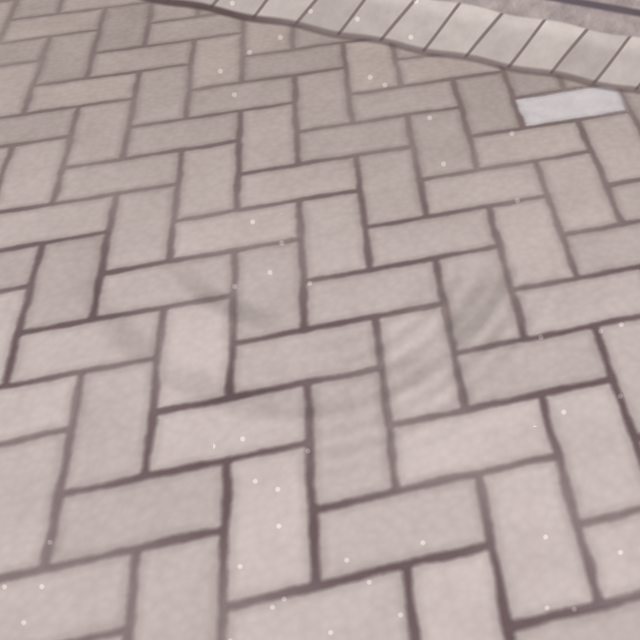
Write a three.js fragment shader that draws this texture.

```glsl
varying vec2 vUv;

float hash(vec2 p) {
  return fract(sin(dot(p, vec2(127.1, 311.7))) * 4375.85);
}

// Distance to the nearest scattered point
float cellular(vec2 p) {
  vec2 cell = floor(p);
  float nearest = 2.0;
  for (int y = -1; y <= 1; y++) {
    for (int x = -1; x <= 1; x++) {
      vec2 c = cell + vec2(float(x), float(y));
      vec2 point = c + vec2(hash(c), hash(c + 37.0));
      nearest = min(nearest, length(p - point));
    }
  }
  return nearest;
}

float layeredSines(vec2 p) {
  float sum = 0.0;
  float amp = 0.5;
  for (int i = 0; i < 5; i++) {
    sum += amp * sin(p.x + 1.7 * sin(p.y)) * sin(p.y + 1.3 * sin(p.x * 0.8));
    p = mat2(1.5, 1.1, -1.1, 1.5) * p + 2.3;
    amp *= 0.6;
  }
  return sum;
}

// Perspective: canvas point to ground units, one unit per brick width
vec2 toGround(vec2 p) {
  vec2 across = vec2(0.119, -0.015) - p * 0.0125;
  vec2 down = vec2(-0.0229, 0.0511) + p * 0.0551;
  vec2 rest = p - vec2(0.3633, 0.5365);
  float det = across.x * down.y - down.x * across.y;
  return vec2(rest.x * down.y - down.x * rest.y,
              across.x * rest.y - rest.x * across.y) / det;
}

float boxDistance(vec2 p, vec2 halfSize, float radius) {
  vec2 q = abs(p) - halfSize + radius;
  return length(max(q, 0.0)) + min(max(q.x, q.y), 0.0) - radius;
}

vec3 herringbone(vec2 p) {
  vec2 ground = toGround(p);
  ground += 0.025 * vec2(layeredSines(ground * 2.3), layeredSines(ground.yx * 2.1 + 4.0));

  // Find the brick that owns this cell
  vec2 origin = floor(ground);
  float phase = mod(origin.x + origin.y, 4.0);
  bool flat2 = phase < 1.5;
  if (phase > 0.5 && phase < 1.5) origin.x -= 1.0;
  if (phase > 2.5) origin.y -= 1.0;
  vec2 size = flat2 ? vec2(2.0, 1.0) : vec2(1.0, 2.0);
  vec2 local = ground - origin - 0.5 * size;
  float tone = hash(origin + 3.0);

  // Brick face
  float nearness = smoothstep(0.03, 0.62, p.y);
  vec3 face = mix(vec3(0.67, 0.615, 0.59), vec3(0.785, 0.73, 0.715), nearness);
  face *= 0.955 + 0.075 * tone;
  face += 0.025 * layeredSines(ground * 1.6 + tone * 9.0);
  face += 0.03 * (0.5 - cellular(ground * 7.0));
  bool paleBrick = distance(origin, vec2(5.0, -5.0)) < 0.5;
  if (paleBrick) face = vec3(0.80, 0.77, 0.77) + 0.03 * layeredSines(ground * 5.0);

  // Worn edge and dark joint
  float wear = layeredSines(ground * 4.0 + 2.0);
  float edge = boxDistance(local, 0.5 * size, 0.1) + 0.018 * wear;
  face *= 1.0 - 0.09 * smoothstep(-0.2, -0.04, edge);
  vec3 jointColor = mix(vec3(0.50, 0.44, 0.43), vec3(0.43, 0.36, 0.37), nearness);
  float joint = smoothstep(-0.095, -0.01, edge);
  float depth = 0.78 + 0.22 * sin(ground.x * 1.3 + 2.0 * sin(ground.y * 0.9));
  depth *= mix(0.55, 1.0, smoothstep(0.0, 0.35, p.x + p.y));
  return mix(face, jointColor, joint * depth);
}

// Curved tyre marks
float tyreMarks(vec2 p) {
  float radius = distance(p, vec2(0.456, 0.273));
  float inner = smoothstep(0.025, 0.005, abs(radius - 0.228)) * smoothstep(0.47, 0.38, p.x);
  float outer = smoothstep(0.035, 0.008, abs(radius - 0.362));
  float streaks = smoothstep(0.25, 0.3, radius) * smoothstep(0.5, 0.42, radius)
                * smoothstep(0.36, 0.55, p.x) * (0.5 + 0.5 * sin(radius * 190.0));
  float patches = 0.65 + 0.6 * layeredSines(p * 17.0);
  return (inner + 0.7 * outer + 0.6 * streaks) * patches * smoothstep(0.39, 0.47, p.y);
}

// Slanted kerb row; t is the height below its lower edge
vec3 kerb(vec2 p, float t) {
  float along = (p.x + 0.69 * t - 0.794) / 0.0665;
  float gap = abs(fract(along + 0.5) - 0.5);
  vec3 stone = vec3(0.745, 0.70, 0.68) * (0.95 + 0.08 * hash(vec2(floor(along), 5.0)));
  stone += 0.03 * layeredSines(p * 60.0) + 0.07 * smoothstep(-0.05, -0.075, t);
  stone = mix(vec3(0.52, 0.46, 0.45), stone, smoothstep(0.01, 0.07, gap));
  vec3 soil = vec3(0.66, 0.61, 0.60) + 0.08 * layeredSines(p * 75.0);
  float rail = abs(p.y - 0.18 * (p.x - 0.885));
  soil = mix(vec3(0.40, 0.36, 0.38), soil, smoothstep(0.002, 0.009, rail));
  return mix(soil, stone, smoothstep(-0.086, -0.08, t));
}

void main() {
  vec2 p = vec2(vUv.x, 1.0 - vUv.y);
  vec3 color = herringbone(p);
  color *= 1.0 - 0.14 * clamp(tyreMarks(p), 0.0, 1.0);

  // Kerb and the shadowed seam below it
  float t = p.y - 0.029 - 0.192 * (p.x - 0.404) + 0.002 * sin(p.x * 45.0);
  color = mix(kerb(p, t), color, smoothstep(-0.003, 0.003, t));
  float seam = smoothstep(0.009, 0.002, abs(t));
  color = mix(color, vec3(0.36, 0.30, 0.30), seam * mix(0.9, 0.55, smoothstep(0.35, 0.5, p.x)));

  // Pale chips and fine grit
  float chip = cellular(p * 13.0 + 0.4);
  color += 0.13 * smoothstep(0.07, 0.03, chip) * step(0.6, hash(floor(p * 6.0)));
  color += 0.012 * layeredSines(p * 110.0);
  gl_FragColor = vec4(color, 1.0);
}
```
